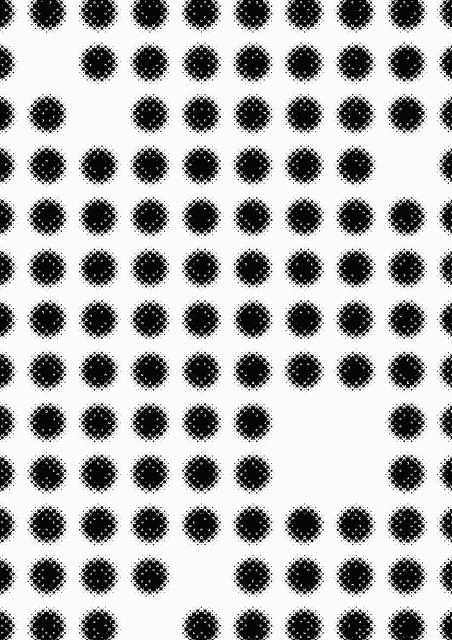
Reproduce this pattern procedurally as a Shadertoy shader.

```glsl
// Square array of halftone rosettes, black on white, with a few places left empty.
// Each rosette is a radial tone printed through a coarse and a fine 45-degree dot
// screen; the screens run across the whole sheet, so the repeats differ slightly.

float hash(vec2 p) {
    return fract(sin(dot(p, vec2(127.1, 311.7))) * 43758.5453);
}

// Coverage of a disc, fading out when it is smaller than a pixel
float disc(float dist, float radius, float px) {
    return clamp(0.5 + (radius - dist) / px, 0.0, 1.0) * clamp(2.0 * radius / px, 0.0, 1.0);
}

// Columns count from the left, rows from the top
bool isEmpty(vec2 cell) {
    float col = cell.x, row = cell.y;
    bool topPair = col == row && col > 0.5 && col < 2.5;
    bool lowPair = col + row == 15.0 && col > 2.5 && col < 4.5;
    bool block = abs(col - 6.5) < 1.0 && abs(row - 8.5) < 1.0;
    return topPair || lowPair || block || cell == vec2(8.0, 3.0);
}

// Rotates the screen by 45 degrees; the matrix is its own inverse
vec2 turn(vec2 p) {
    return vec2(p.x + p.y, p.x - p.y) * 0.70711;
}

// Dots shrink from maxRadius to nothing between the inner and outer distances
float dotScreen(vec2 p, vec2 centre, float pitch, float maxRadius, vec2 fade, float px) {
    vec2 base = round(turn(p) / pitch);
    float ink = 0.0;
    for (int j = -1; j <= 1; j++) {
        for (int i = -1; i <= 1; i++) {
            vec2 id = base + vec2(i, j);
            vec2 pos = turn(id * pitch);
            float tone = 1.0 - smoothstep(fade.x, fade.y, distance(pos, centre));
            float radius = maxRadius * tone * (0.94 + 0.12 * hash(id));
            ink = max(ink, disc(distance(p, pos), radius, px));
        }
    }
    return ink;
}

// Small white crescents in the gaps of the coarse screen, around the solid core
float flecks(vec2 p, vec2 centre, float pitch, float px) {
    vec2 id = floor(turn(p) / pitch);
    vec2 pos = turn((id + 0.5) * pitch);
    float ring = distance(pos, centre);
    float shown = step(0.09, ring) * step(ring, 0.24) * step(0.35, hash(id + 7.3));
    float angle = 6.2832 * hash(id + 2.9);
    vec2 bite = pos + 0.013 * vec2(cos(angle), sin(angle));
    return shown * disc(distance(p, pos), 0.021, px) * (1.0 - disc(distance(p, bite), 0.015, px));
}

void mainImage(out vec4 fragColor, in vec2 fragCoord) {
    // One unit is one repeat; rosette centres lie on whole numbers
    float px = 12.47 / iResolution.y;
    vec2 p = vec2(fragCoord.x, iResolution.y - fragCoord.y) * px + vec2(0.075, -0.227);
    vec2 cell = round(p);

    // Screens start at a rosette near the middle of the sheet
    vec2 origin = vec2(4.0, 6.0);
    vec2 q = p - origin;
    vec2 centre = cell - origin;

    float ink = 0.0;
    if (!isEmpty(cell)) {
        float coarse = dotScreen(q, centre, 0.1016, 0.0763, vec2(0.114, 0.487), px);
        float fine = dotScreen(q, centre, 0.0508, 0.018, vec2(0.24, 0.47), px);
        ink = max(coarse, fine) * (1.0 - flecks(q, centre, 0.1016, px));
    }

    fragColor = vec4(vec3(mix(0.99, 0.02, ink)), 1.0);
}
```
